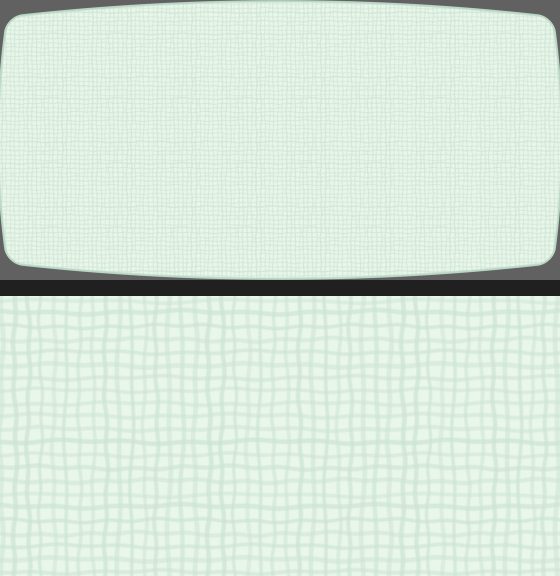
Top, the full canvas; bottom, a detail of the centre.
Write a Shadertoy shader that draws this pattern.

```glsl
// Pale green woven cloth on a bulging, rounded panel over a grey ground.
// Two crossed sets of wobbling threads repeat in square tiles; the panel is
// a rounded box whose sides are bowed by a quadratic bend.
#define TILE 0.231                  // tile size, in canvas heights
#define THREADS 15.0                // threads per tile in each direction
#define THREAD_WIDTH 0.30           // as a share of the thread spacing
#define WOBBLE 0.17                 // sideways sway, in thread spacings
#define THREAD_STRENGTH 0.62
#define BEND vec2(0.169, 0.0595)    // bow of the sides and of top and bottom
#define CORNER 0.056
#define RIM 0.0075
#define CLOTH vec3(0.912, 0.963, 0.916)
#define THREAD vec3(0.795, 0.890, 0.825)
#define RIM_COLOR vec3(0.730, 0.845, 0.775)
#define GROUND vec3(0.380)

const float TAU = 6.2831853;

float hash(float n) {
    return fract(sin(n * 127.1 + 11.7) * 4375.85);
}

// Sideways offset of one thread; whole cycles keep the tile seamless.
float sway(float id, float along, float seed) {
    float phase = TAU * hash(id + seed);
    float slow = sin(TAU * along + phase);
    float quick = sin(TAU * (2.0 + floor(3.0 * hash(id + seed + 31.0))) * along + phase * 2.3);
    return WOBBLE * (0.55 * slow + 0.45 * quick) + 0.16 * (hash(id + seed + 67.0) - 0.5);
}

// Coverage of parallel threads; across and along are in tiles.
float threads(float across, float along, float seed, float px) {
    float x = across * THREADS;
    float cell = floor(x);
    float soft = max(0.7 * px * THREADS / TILE, 0.08);
    float cover = 0.0;
    for (int i = -1; i <= 1; i++) {
        float n = cell + float(i);
        float id = mod(n, THREADS);
        float center = n + 0.5 + sway(id, along, seed);
        float halfWidth = 0.5 * THREAD_WIDTH * mix(0.8, 1.2, hash(id + seed + 93.0));
        float d = abs(x - center) - halfWidth;
        float tone = mix(0.75, 1.1, hash(id + seed + 131.0));
        cover = max(cover, tone * (1.0 - smoothstep(-soft, soft, d)));
    }
    return cover;
}

// Signed distance to the bowed panel, approximate away from its edge.
float panel(vec2 p, vec2 halfSize) {
    vec2 a = abs(p);
    vec2 q = a + BEND * a.yx * a.yx - halfSize + CORNER;
    return length(max(q, 0.0)) + min(max(q.x, q.y), 0.0) - CORNER;
}

void mainImage(out vec4 fragColor, in vec2 fragCoord) {
    float px = 1.0 / iResolution.y;
    vec2 p = (fragCoord - 0.5 * iResolution.xy) * px;
    vec2 halfSize = vec2(0.5 * iResolution.x * px + 0.0104, 0.4995);

    // Woven cloth, deeper where threads cross
    vec2 t = p / TILE;
    float warp = threads(t.x, t.y, 3.0, px);
    float weft = threads(t.y, t.x, 211.0, px);
    vec3 color = mix(CLOTH, THREAD, THREAD_STRENGTH * warp);
    color = mix(color, THREAD, THREAD_STRENGTH * weft);

    // Rim and surrounding ground
    float d = panel(p, halfSize);
    color = mix(color, RIM_COLOR, smoothstep(-px, px, d + RIM));
    color = mix(color, GROUND, smoothstep(-0.7 * px, 0.7 * px, d));
    fragColor = vec4(color, 1.0);
}
```
